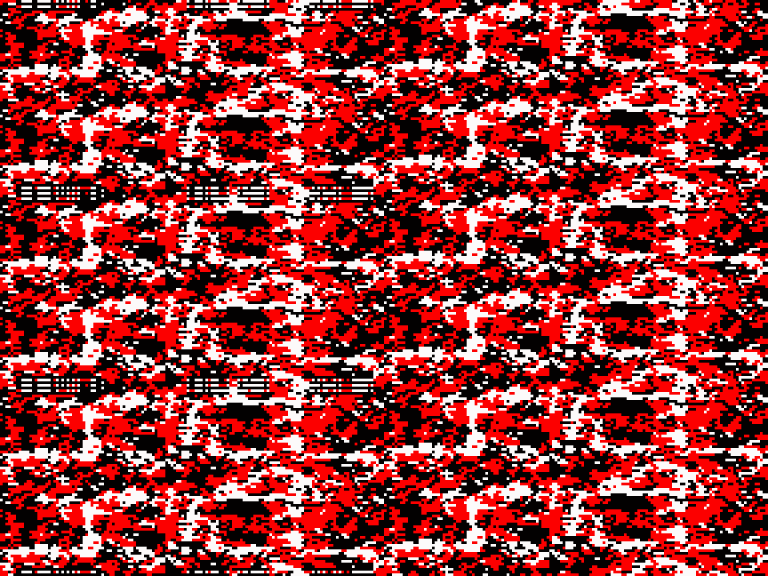
Write a WebGL 2 fragment shader that draws this pattern.

```glsl
#version 300 es
precision highp float;

uniform vec2 u_resolution;
out vec4 fragColor;

const vec2 REPEATS = vec2(2.0, 6.0);     // repeats across and down
const vec2 TILE = vec2(144.0, 36.0);     // cells in one repeat
const vec2 PATCH = vec2(8.0, 3.0);       // large blotch, in cells
const vec2 FLECK = vec2(4.0, 2.0);       // small blotch, in cells
const float RUN = 2.0;                   // length of a one-row dash
const vec3 WEIGHTS = vec3(0.38, 0.30, 0.32); // patch, fleck, dash
const float COLUMN_GAP = 38.0;           // spacing of the pale columns
const float COLUMN_WIDTH = 3.6;
const float BAND_CENTRE = 0.46;          // dark band, from the top of a repeat
const float BAND_HALF = 0.27;
const float STREAK_WIDTH = 0.05;
const float RIGHT_SHIFT = 2.0;           // rows by which odd repeats move up
const float COMB_HALF = 3.5;             // half height of the striped seam
const float WHITE_LEVEL = 0.625;
const float RED_LEVEL = 0.515;
const vec3 BLACK = vec3(0.01, 0.005, 0.005);
const vec3 RED = vec3(0.99, 0.0, 0.0);
const vec3 WHITE = vec3(0.99, 0.98, 0.98);

float hash(vec2 p) {
    return fract(sin(dot(p, vec2(127.1, 311.7))) * 43758.5453);
}

float bell(float x) {
    return exp(-x * x);
}

// Value noise that wraps at the edges of the tile
float blotch(vec2 cell, vec2 size, float seed) {
    vec2 p = (cell + 0.5) / size;
    vec2 i = floor(p);
    vec2 f = smoothstep(0.0, 1.0, p - i);
    vec2 period = TILE / size;
    vec2 a = mod(i, period) + seed;
    vec2 b = mod(i + 1.0, period) + seed;
    return mix(mix(hash(a), hash(vec2(b.x, a.y)), f.x),
               mix(hash(vec2(a.x, b.y)), hash(b), f.x), f.y);
}

// Blotches broken up by staggered dashes
float camouflage(vec2 cell, float seed) {
    float dash = floor(mod(cell.x + mod(cell.y, RUN), TILE.x) / RUN);
    return dot(WEIGHTS, vec3(blotch(cell, PATCH, seed),
                             blotch(cell, FLECK, seed + 17.0),
                             hash(vec2(dash, cell.y) + seed + 41.0)));
}

vec3 cellColour(vec2 cell) {
    float odd = mod(floor(cell.x / TILE.x), 2.0);
    float row = cell.y + odd * RIGHT_SHIFT;
    vec2 c = mod(vec2(cell.x, row), TILE);

    // Striped seam on every second row of the even repeats
    float pairRow = mod(cell.y, 2.0 * TILE.y);
    float seam = min(pairRow, 2.0 * TILE.y - pairRow);
    if (odd < 0.5 && seam < COMB_HALF
        && blotch(vec2(c.x, 0.0), PATCH, 83.0) > 0.5) {
        if (mod(pairRow, 2.0) > 0.5) return BLACK;
        if (hash(vec2(c.x, 5.0)) > 0.45) return WHITE;
    }

    // Dark band, streaks along its edges, and three pale columns across it
    float height = abs((c.y + 0.5) / TILE.y - BAND_CENTRE);
    float band = 1.0 - smoothstep(BAND_HALF - 0.06, BAND_HALF, height);
    float streak = bell((height - BAND_HALF) / STREAK_WIDTH);
    float fromMiddle = abs(c.x + 0.5 - 0.5 * TILE.x);
    float toColumn = min(fromMiddle, abs(fromMiddle - COLUMN_GAP));
    float column = bell(toColumn / COLUMN_WIDTH);
    float flank = bell((toColumn - 8.0) / 5.0);

    float white = camouflage(c, 3.0) + 0.14 * streak
                + band * (0.28 * column - 0.09);
    float red = camouflage(c, 59.0) + band * (0.17 * flank - 0.06);
    if (white > WHITE_LEVEL) return WHITE;
    return red > RED_LEVEL ? RED : BLACK;
}

void main() {
    vec2 cells = REPEATS * TILE;
    vec2 uv = gl_FragCoord.xy / u_resolution;
    vec2 p = vec2(uv.x, 1.0 - uv.y) * cells - 0.5;
    vec2 cell = floor(p);

    // Blend neighbouring cells over the width of one pixel
    vec2 pixelsPerCell = u_resolution / cells;
    vec2 t = clamp((p - cell - 0.5) * pixelsPerCell + 0.5, 0.0, 1.0);
    vec3 top = mix(cellColour(cell), cellColour(cell + vec2(1.0, 0.0)), t.x);
    vec3 low = mix(cellColour(cell + vec2(0.0, 1.0)), cellColour(cell + 1.0), t.x);
    fragColor = vec4(mix(top, low, t.y), 1.0);
}
```
